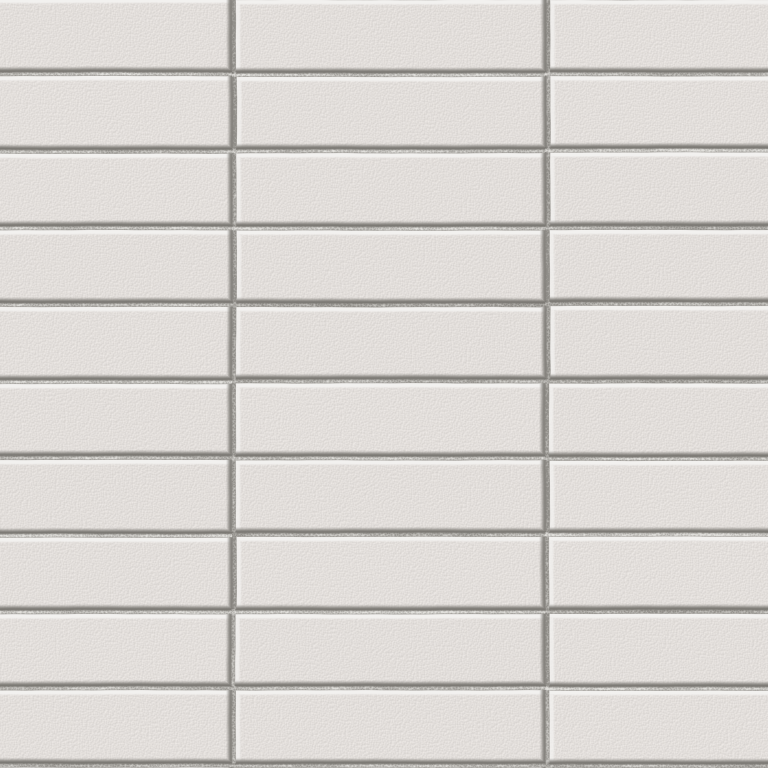
A Shadertoy shader for this texture:

```glsl
// Stacked pale wall tiles with bevelled edges, shaded joints and speckled mortar.

// Layout, in canvas units measured from the top left
const vec2 PITCH = vec2(0.4085, 0.1);
const vec2 FIRST_JOINT = vec2(0.3015, 0.0933);
const float JITTER = 0.0010;

// Profile across a joint, from the upper or left tile to the next one
const float SHADOW_START = -0.0078;
const float SHADOW_FULL = -0.0002;
const float MORTAR_START = 0.0012;
const float MORTAR_END = 0.0056;
const float HIGHLIGHT_END = 0.0116;

// Surface detail
const float GRAIN_CELLS = 350.0;
const float GRAIN_STRENGTH = 0.050;
const float SPECKLE_CELLS = 330.0;
const float TONE_VARIATION = 0.004;

// Colours
const vec3 FACE = vec3(0.886, 0.870, 0.857);
const vec3 HIGHLIGHT = vec3(0.950, 0.945, 0.938);
const vec3 SHADOW = vec3(0.485, 0.475, 0.455);
const vec3 MORTAR_DARK = vec3(0.57, 0.56, 0.54);
const vec3 MORTAR_LIGHT = vec3(0.88, 0.875, 0.86);

vec2 hash2(vec2 p) {
    vec3 q = fract(p.xyx * vec3(0.1031, 0.1030, 0.0973));
    q += dot(q, q.yzx + 33.33);
    return fract((q.xx + q.yz) * q.zy);
}

// Distance to the nearest scattered point
float cellular(vec2 p) {
    vec2 cell = floor(p);
    float nearest = 4.0;
    for (int y = -1; y <= 1; y++) {
        for (int x = -1; x <= 1; x++) {
            vec2 id = cell + vec2(x, y);
            vec2 offset = id + hash2(id + 17.0) - p;
            nearest = min(nearest, dot(offset, offset));
        }
    }
    return sqrt(nearest);
}

// Layered sines, roughly -1 to 1
float waves(float t, float seed) {
    return 0.5 * sin(t * 23.0 + seed * 6.3)
         + 0.3 * sin(t * 61.0 + seed * 17.0)
         + 0.2 * sin(t * 149.0 + seed * 31.0);
}

// Soft step that is never narrower than a pixel
float edge(float at, float s, float soft) {
    return smoothstep(at - soft, at + soft, s);
}

// Masks across one joint: shadow, mortar, highlight
vec3 jointMasks(float s, float soft) {
    float inside = 1.0 - edge(MORTAR_END, s, soft);
    float shadow = smoothstep(SHADOW_START, SHADOW_FULL, s) * inside;
    float mortar = edge(MORTAR_START, s, soft * 1.4) * inside;
    float highlight = (1.0 - inside) * (1.0 - edge(HIGHLIGHT_END, s, soft * 1.5));
    return vec3(shadow, mortar, highlight);
}

void mainImage(out vec4 fragColor, in vec2 fragCoord) {
    vec2 p = fragCoord / iResolution.xy;
    p.y = 1.0 - p.y;
    float soft = max(0.0013, 0.75 / iResolution.y);

    // Tile index, nearest joint and signed distance past it
    vec2 grid = (p - FIRST_JOINT) / PITCH;
    vec2 tile = floor(grid);
    vec2 joint = floor(grid + 0.5);
    vec2 s = (grid - joint) * PITCH;

    // Each joint segment is shifted and wavers a little
    vec2 rowSeed = hash2(vec2(tile.x, joint.y) + 41.0);
    vec2 columnSeed = hash2(vec2(joint.x, tile.y) + 83.0);
    s.y += JITTER * (rowSeed.x * 2.0 - 1.0 + 0.35 * waves(p.x, rowSeed.y));
    s.x += JITTER * (columnSeed.x * 2.0 - 1.0 + 0.5 * waves(p.y, columnSeed.y));
    vec3 across = jointMasks(s.y, soft);
    vec3 down = jointMasks(s.x, soft);

    // Embossed grain and slight tone change between tiles
    vec2 g = p * GRAIN_CELLS;
    float grain = cellular(g) - cellular(g + vec2(0.5, 0.6));
    float tone = hash2(tile + 7.0).x - 0.5;
    vec3 color = FACE + GRAIN_STRENGTH * grain + TONE_VARIATION * tone;

    // Lit bevel, then the shaded edge
    color = mix(color, HIGHLIGHT, max(across.z, down.z * 0.8));
    color = mix(color, SHADOW, max(across.x, down.x * 0.9));

    // Speckled mortar, paler along some rows and darker in the columns
    float speckle = cellular(p * SPECKLE_CELLS) - 0.45;
    float rowWear = 0.30 + 0.50 * rowSeed.y + 0.20 * waves(p.x, rowSeed.x);
    float columnWear = 0.08 + 0.30 * columnSeed.y + 0.15 * waves(p.y, columnSeed.x);
    float wear = mix(columnWear, rowWear, across.y) + 0.7 * speckle;
    vec3 mortar = mix(MORTAR_DARK, MORTAR_LIGHT, clamp(wear, 0.0, 1.0));
    color = mix(color, mortar, max(across.y, down.y));

    fragColor = vec4(clamp(color, 0.0, 1.0), 1.0);
}
```
